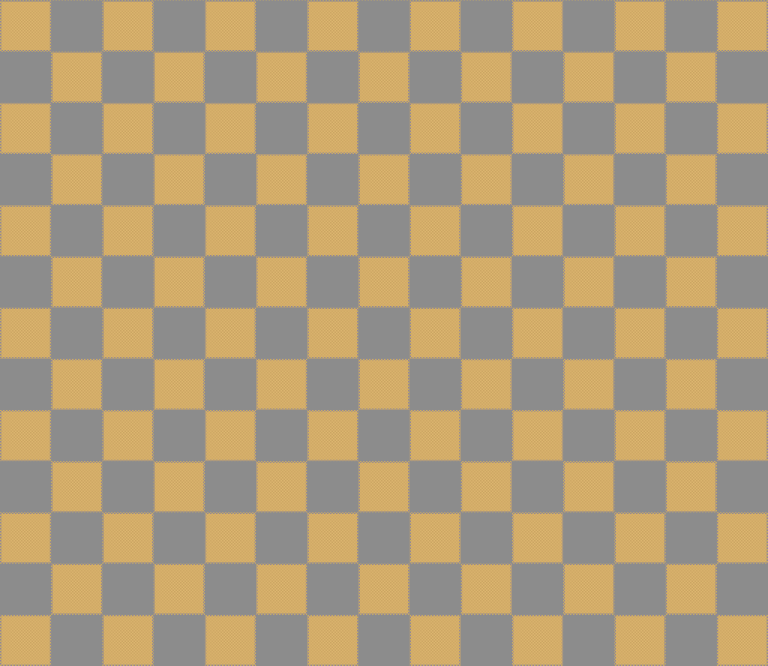
Write a Shadertoy shader that draws this pattern.

```glsl
// A flat checkerboard of grey and gold squares, fifteen across and thirteen down.
// Gold squares carry a fine woven grain, strongest at their centre, made from a
// product of sines; the same weave alternates the colours of their dotted rims.

const float COLUMNS = 15.0;

// Fine two-way weave in -1..1, with 256 waves across the canvas width
float weave(vec2 uv) {
    vec2 wave = sin(uv * 512.0 * 3.14159265);
    return wave.x * wave.y;
}

// Signed distance to the nearest square edge, positive inside gold
float goldDistance(vec2 grid) {
    vec2 local = abs(fract(grid) - 0.5);
    float inset = 0.5 - max(local.x, local.y);
    vec2 cell = floor(grid);
    return mod(cell.x + cell.y, 2.0) < 0.5 ? inset : -inset;
}

void mainImage(out vec4 fragColor, in vec2 fragCoord) {
    vec2 uv = fragCoord / iResolution.x;
    vec2 grid = uv * COLUMNS;
    float pixel = COLUMNS / iResolution.x;
    float edge = goldDistance(grid);

    // Fade the weave where the canvas is too small to resolve it
    float grain = weave(uv) * smoothstep(300.0, 500.0, iResolution.x);

    // Gold cloth, with its grain rising toward the centre of the square
    float centre = 1.0 - smoothstep(0.05, 0.5, length(fract(grid) - 0.5));
    vec3 gold = vec3(0.83, 0.68, 0.41);
    gold += grain * mix(0.018, 0.045, centre) * vec3(1.0, 1.0, 0.8);

    // Dotted rim of alternating mauve and olive stitches
    vec3 stitch = mix(vec3(0.58, 0.51, 0.61), vec3(0.79, 0.70, 0.36),
                      smoothstep(-0.5, 0.5, grain));
    float rim = 1.0 - smoothstep(-0.5, 0.5, (edge - 1.0 / 34.0) / pixel);
    gold = mix(gold, stitch, rim);

    // Lay the gold squares over the grey ground
    float coverage = smoothstep(-0.5, 0.5, edge / pixel);
    fragColor = vec4(mix(vec3(0.55), gold, coverage), 1.0);
}
```
